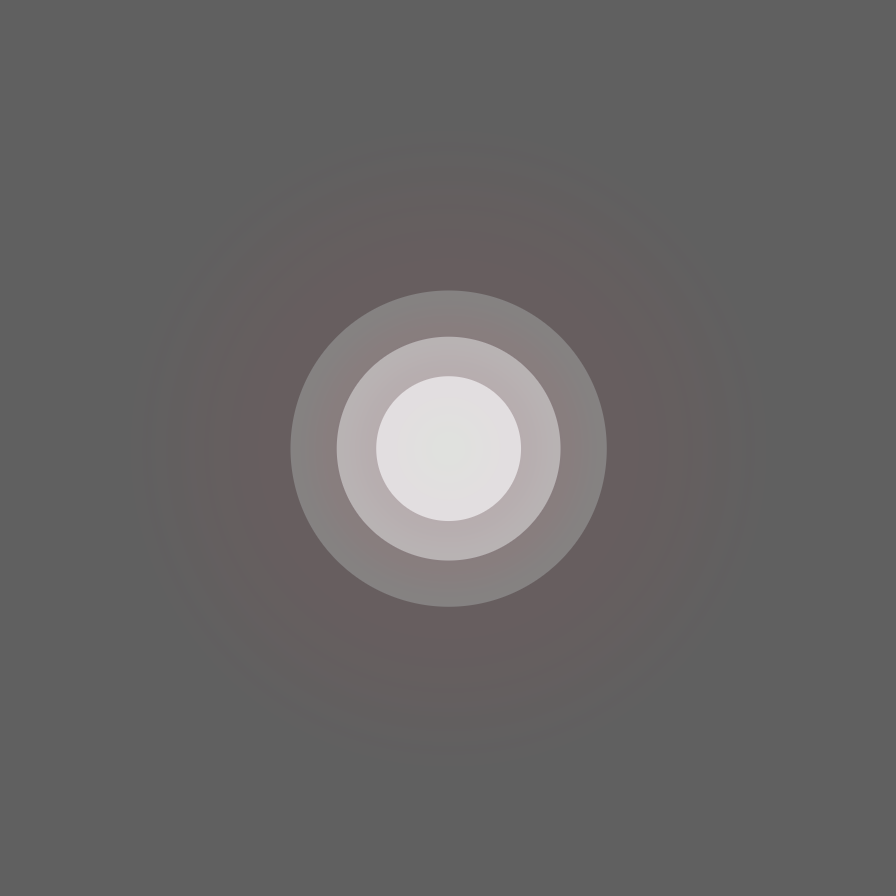
Reproduce this background procedurally as a Shadertoy shader.

```glsl
// Three concentric pale discs with a faint warm halo on a flat grey field.

const vec2  CENTER       = vec2(0.5007, 0.4993);
const float INNER_RADIUS = 0.0808;
const float MID_RADIUS   = 0.1249;
const float OUTER_RADIUS = 0.1765;
const float HALO_RADIUS  = 0.39;
const float RIPPLE_WIDTH = 0.034;
const float RIPPLE_GAIN  = 0.0015;

const vec3 FIELD      = vec3(0.376, 0.376, 0.376);
const vec3 HALO       = vec3(0.404, 0.369, 0.371);
const vec3 OUTER_NEAR = vec3(0.535, 0.492, 0.494);
const vec3 OUTER_FAR  = vec3(0.520, 0.510, 0.508);
const vec3 MID_NEAR   = vec3(0.718, 0.680, 0.686);
const vec3 MID_FAR    = vec3(0.722, 0.702, 0.704);
const vec3 CORE       = vec3(0.878, 0.882, 0.870);
const vec3 CORE_EDGE  = vec3(0.888, 0.870, 0.878);

// Coverage of a disc with an edge one pixel wide
float disc(float dist, float radius, float pixel) {
    return clamp(0.5 + (radius - dist) / pixel, 0.0, 1.0);
}

// Field with a warm halo and barely visible ripples
vec3 haloField(float dist) {
    float fade = 1.0 - smoothstep(OUTER_RADIUS, HALO_RADIUS, dist);
    float ripple = cos(6.28318 * (dist - HALO_RADIUS) / RIPPLE_WIDTH);
    float rippleMask = fade * (1.0 - fade) * 4.0;
    return mix(FIELD, HALO, fade) + RIPPLE_GAIN * ripple * rippleMask;
}

void mainImage(out vec4 fragColor, in vec2 fragCoord) {
    float size = min(iResolution.x, iResolution.y);
    float pixel = 1.0 / size;
    vec2 p = (fragCoord - CENTER * iResolution.xy) / size;
    float dist = length(p);

    // Radial tint inside each disc
    vec3 outerTint = mix(OUTER_NEAR, OUTER_FAR, smoothstep(MID_RADIUS, OUTER_RADIUS, dist));
    vec3 midTint = mix(MID_NEAR, MID_FAR, smoothstep(INNER_RADIUS, MID_RADIUS, dist));
    vec3 coreTint = mix(CORE, CORE_EDGE, smoothstep(0.0, INNER_RADIUS, dist));

    // Layers from back to front
    vec3 color = haloField(dist);
    color = mix(color, outerTint, disc(dist, OUTER_RADIUS, pixel));
    color = mix(color, midTint, disc(dist, MID_RADIUS, pixel));
    color = mix(color, coreTint, disc(dist, INNER_RADIUS, pixel));

    fragColor = vec4(color, 1.0);
}
```
